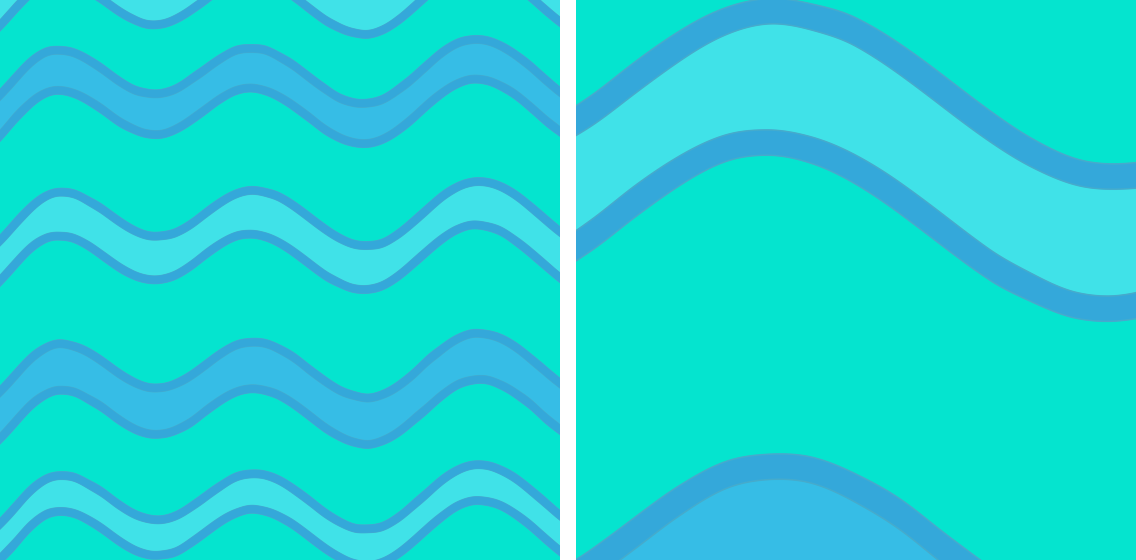
Left, the full canvas; right, a detail of the centre.
Give the GLSL for this pattern, as a Shadertoy shader.

```glsl
const vec3 LAGOON = vec3(0.02, 0.895, 0.81);
const vec3 OUTLINE = vec3(0.205, 0.66, 0.855);
const vec3 DEEP = vec3(0.21, 0.74, 0.90);
const vec3 LIGHT = vec3(0.25, 0.885, 0.91);
const vec3 RIM = vec3(0.27, 0.67, 0.80);

const float HALF_LINE = 0.0080;
const float RIM_WIDTH = 0.0009;
const float DRIFT = 0.005;
const int BANDS = 5;

// Alternating crests and troughs of the swell: position, height
const vec2 TURNS[7] = vec2[7](
    vec2(-0.059, -0.122), vec2(0.108, -0.003), vec2(0.281, -0.082),
    vec2(0.452, 0.0), vec2(0.655, -0.099), vec2(0.855, 0.016),
    vec2(1.081, -0.109));

// Upper and lower edge height of each band
const vec2 EDGES[BANDS] = vec2[BANDS](
    vec2(1.116, 1.038), vec2(0.914, 0.842), vec2(0.660, 0.582),
    vec2(0.389, 0.306), vec2(0.154, 0.090));

float hash(float n) {
    n = fract(n * 0.1031);
    n *= n + 33.33;
    return fract(n * (n + n));
}

float noise(float x) {
    float i = floor(x);
    return mix(hash(i), hash(i + 1.0), smoothstep(0.0, 1.0, x - i));
}

// Half-cosine arcs joining neighbouring turns
float swell(float x) {
    float height = TURNS[0].y;
    for (int i = 0; i < 6; i++) {
        vec2 a = TURNS[i], b = TURNS[i + 1];
        float t = clamp((x - a.x) / (b.x - a.x), 0.0, 1.0);
        height += (b.y - a.y) * (0.5 - 0.5 * cos(3.14159 * t));
    }
    return height;
}

// Signed distance to one edge, positive above it
float edgeDistance(vec2 p, float level, float shift, float seed) {
    float x = p.x + shift;
    float step_ = 0.002;
    float slope = (swell(x + step_) - swell(x - step_)) / (2.0 * step_);
    float wobble = 0.0016 * (noise(p.x * 38.0 + seed * 57.0) - 0.5);
    return (p.y - level - swell(x) - wobble) / sqrt(1.0 + slope * slope);
}

float coverage(float d, float blur) {
    return 1.0 - smoothstep(-blur, blur, d);
}

vec3 drawLine(vec3 color, float d, float blur) {
    float stroke = abs(d) - HALF_LINE;
    color = mix(color, RIM, coverage(stroke, blur));
    return mix(color, OUTLINE, coverage(stroke + RIM_WIDTH, blur));
}

void mainImage(out vec4 fragColor, in vec2 fragCoord) {
    vec2 p = fragCoord / iResolution.xy;
    float blur = 0.6 / min(iResolution.x, iResolution.y);
    vec3 color = LAGOON;

    // Light and deep ribbons in turn, the upper ones drifting left
    for (int i = 0; i < BANDS; i++) {
        float seed = float(2 * i + 1);
        float top = edgeDistance(p, EDGES[i].x, i < 2 ? DRIFT : 0.0, seed);
        float bottom = edgeDistance(p, EDGES[i].y, i < 3 ? DRIFT : 0.0, seed + 1.0);
        vec3 fill = i % 2 == 0 ? LIGHT : DEEP;
        color = mix(color, fill, coverage(max(top, -bottom), blur));
        color = drawLine(color, top, blur);
        color = drawLine(color, bottom, blur);
    }

    fragColor = vec4(color, 1.0);
}
```
